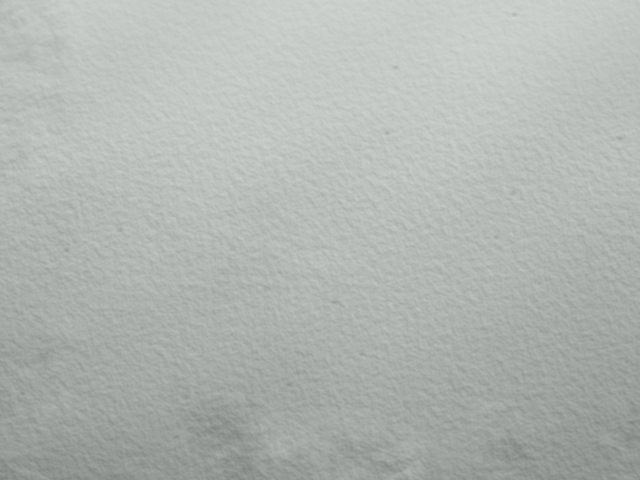
Reproduce this texture procedurally as a WebGL 1 fragment shader.

```glsl
precision highp float;
uniform vec2 u_resolution;

// Tone of the powder, from the shaded bottom to the lit top
const float TONE_BOTTOM = 0.592;
const float TONE_RISE = 0.295;
const float TONE_BEND = -0.095;
const float VIGNETTE = 0.14;
const vec3 TINT = vec3(-0.002, 0.018, 0.0);

// Relief: sizes are cells per canvas height
const vec2 LIGHT_DIR = vec2(0.45, 0.89);
const float LIGHT_STEP = 0.4;
const float GRAIN_SCALE = 58.0;
const float GRAIN_DEPTH = 0.037;
const int GRAIN_OCTAVES = 3;
const float LUMP_SCALE = 9.0;
const float LUMP_DEPTH = 0.125;
const int LUMP_OCTAVES = 4;
const float LUMP_ANGLE = 0.5;
const float LUMP_STRETCH = 1.5;
const float SWELL_DEPTH = 0.028;
const float SHADOW_BIAS = 1.2;

// Sparse small dimples
const float DIMPLE_SCALE = 9.0;
const float DIMPLE_CHANCE = 0.16;
const float DIMPLE_RADIUS = 0.005;
const float DIMPLE_DEPTH = 0.15;

vec2 hash2(vec2 p) {
  vec3 q = fract(p.xyx * vec3(0.1031, 0.1030, 0.0973));
  q += dot(q, q.yzx + 33.33);
  return fract((q.xx + q.yz) * q.zy);
}

float cornerSlope(vec2 cell, vec2 offset) {
  float angle = 6.2832 * hash2(cell + 57.0).x;
  return dot(vec2(cos(angle), sin(angle)), offset);
}

float gradientNoise(vec2 p) {
  vec2 i = floor(p);
  vec2 f = p - i;
  vec2 u = f * f * f * (f * (f * 6.0 - 15.0) + 10.0);
  vec2 e = vec2(1.0, 0.0);
  float low = mix(cornerSlope(i, f), cornerSlope(i + e, f - e), u.x);
  float high = mix(cornerSlope(i + e.yx, f - e.yx), cornerSlope(i + 1.0, f - 1.0), u.x);
  return mix(low, high, u.y);
}

// Difference of heights toward the light: positive on lit faces
float litSlope(vec2 p, vec2 lightDir) {
  return gradientNoise(p) - gradientNoise(p + lightDir * LIGHT_STEP);
}

vec2 rotate(vec2 p, float angle) {
  vec2 axis = vec2(cos(angle), sin(angle));
  return vec2(dot(axis, p), axis.x * p.y - axis.y * p.x);
}

float grainRelief(vec2 p) {
  float sum = 0.0;
  float scale = GRAIN_SCALE;
  for (int i = 0; i < GRAIN_OCTAVES; i++) {
    sum += litSlope(rotate(p, float(i)) * scale + 19.7, rotate(LIGHT_DIR, float(i)));
    scale *= 1.6;
  }
  return sum * GRAIN_DEPTH;
}

float lumpRelief(vec2 p) {
  vec2 warp = vec2(gradientNoise(p * 11.0), gradientNoise(p * 11.0 + 40.0));
  vec2 q = rotate(p + 0.03 * warp, LUMP_ANGLE) * vec2(1.0 / LUMP_STRETCH, 1.0);
  vec2 lightDir = rotate(LIGHT_DIR, LUMP_ANGLE);
  float sum = 0.0;
  float scale = LUMP_SCALE;
  float weight = 0.5;
  for (int i = 0; i < LUMP_OCTAVES; i++) {
    sum += weight * litSlope(q * scale + float(i) * 31.3, lightDir);
    scale *= 2.0;
    weight *= 0.85;
  }
  return sum * LUMP_DEPTH;
}

// Disturbed areas: the bottom, the left side and a faint central patch
float lumpiness(vec2 p) {
  float bottom = 1.0 - smoothstep(0.04, 0.30, p.y);
  float left = 0.75 * (1.0 - smoothstep(0.0, 0.27, p.x));
  vec2 d = (p - vec2(0.53, 0.47)) / vec2(0.20, 0.09);
  float patches = smoothstep(-0.25, 0.35, gradientNoise(p * 4.5 + 8.0));
  return 0.06 + max(max(bottom, left) * (0.15 + 0.85 * patches), 0.35 * exp(-dot(d, d)));
}

float dimple(vec2 p) {
  vec2 cell = floor(p * DIMPLE_SCALE);
  vec2 centre = (cell + 0.2 + 0.6 * hash2(cell + 5.0)) / DIMPLE_SCALE;
  vec2 d = (p - centre) / (DIMPLE_RADIUS * vec2(1.3, 1.0));
  return step(hash2(cell + 91.0).y, DIMPLE_CHANCE) * exp(-dot(d, d)) * (0.4 + 0.6 * d.y);
}

void main() {
  vec2 p = gl_FragCoord.xy / u_resolution.y;
  float side = gl_FragCoord.x / u_resolution.x - 0.53;

  // Broad light falloff and soft swells
  float tone = TONE_BOTTOM + p.y * (TONE_RISE + TONE_BEND * p.y) - VIGNETTE * side * side;
  tone += SWELL_DEPTH * gradientNoise(rotate(p, LUMP_ANGLE) * vec2(2.0, 5.0));

  // Relief, with shaded faces a little deeper than lit ones
  float grainAmount = mix(1.0, 0.5, smoothstep(0.55, 1.0, p.y));
  float relief = grainRelief(p) * grainAmount + lumpRelief(p) * lumpiness(p);
  tone += relief * (relief < 0.0 ? SHADOW_BIAS : 1.0) - DIMPLE_DEPTH * dimple(p);
  gl_FragColor = vec4(tone + TINT, 1.0);
}
```
